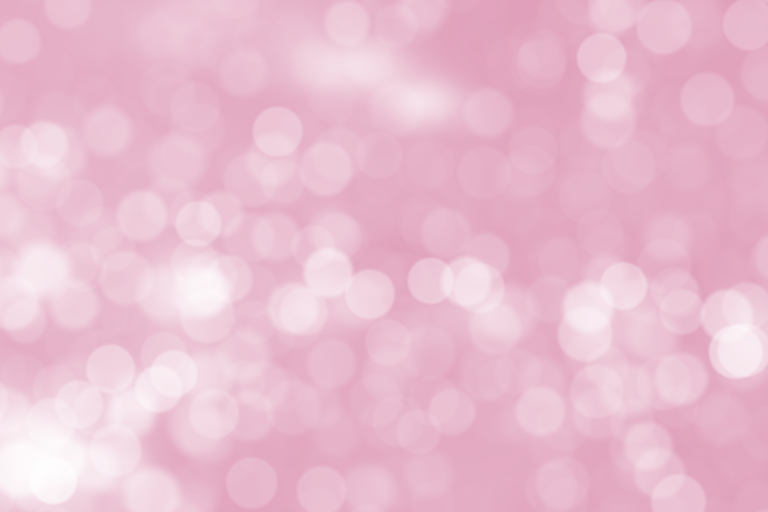
This background is drawn by a Shadertoy shader. Its source:

```glsl
// Soft pink bokeh: a hazy rose backdrop under many translucent discs of light.
// Discs are scattered over a jittered grid; a density field of clustered bands
// sets how bright each one is, and overlaps build up to white.

vec3 hash23(vec2 p) {
    vec3 h = fract(p.xyx * vec3(0.1031, 0.1030, 0.0973));
    h += dot(h, h.yxz + 33.33);
    return fract((h.xxy + h.yzz) * h.zyx);
}

float noise(vec2 p) {
    vec2 i = floor(p), f = fract(p);
    f = f * f * f * (f * (f * 6.0 - 15.0) + 10.0);
    return mix(mix(hash23(i).x, hash23(i + vec2(1, 0)).x, f.x),
               mix(hash23(i + vec2(0, 1)).x, hash23(i + vec2(1, 1)).x, f.x), f.y);
}

// Elliptical Gaussian falloff
float glow(vec2 p, vec2 center, vec2 size) {
    vec2 d = (p - center) / size;
    return exp(-dot(d, d));
}

// How much light gathers around a point
float lightDensity(vec2 p) {
    float patches = smoothstep(0.3, 0.75, noise(p * vec2(4.0, 5.0) + 7.3));
    float clumps = 0.5 + 0.5 * cos(6.2832 * (p.x - 0.07) / 0.28);
    float offset = (p.y - 0.47 + 0.08 * p.x) / 0.10;
    float band = exp(-offset * offset) * (0.25 + 0.65 * clumps);
    float corner = glow(p, vec2(0.06, 0.11), vec2(0.15, 0.13));
    float foot = glow(p, vec2(0.25, 0.07), vec2(0.09, 0.08));
    float rising = glow(p, vec2(0.35, 0.25), vec2(0.16, 0.09));
    float left = glow(p, vec2(0.0, 0.66), vec2(0.18, 0.13));
    float lowRight = glow(p, vec2(1.18, 0.22), vec2(0.24, 0.08));
    float d = 0.06 + 0.14 * patches + band + corner + 0.65 * foot;
    d += 0.7 * rising + 0.55 * left + 0.35 * lowRight;
    return min(d, 1.0);
}

// Smooth out-of-focus backdrop, as an amount of white
float haze(vec2 p) {
    vec2 slanted = vec2(p.x + 0.4 * p.y, p.y - 0.3 * p.x);
    float clouds = 0.65 * noise(slanted * vec2(2.0, 4.5) + 13.1)
                 + 0.35 * noise(slanted * vec2(5.0, 9.0) + 21.7);
    float top = glow(p, vec2(0.68, 0.87), vec2(0.12, 0.06))
              + glow(p, vec2(0.83, 0.80), vec2(0.08, 0.05))
              + 0.5 * glow(p, vec2(0.42, 0.97), vec2(0.25, 0.07));
    float density = lightDensity(p);
    float corner = glow(p, vec2(0.05, 0.12), vec2(0.11, 0.11));
    return 0.22 * clouds + 0.36 * density * density + 0.5 * top + 0.35 * corner
         + 0.08 * (1.0 - smoothstep(0.0, 1.1, p.x)) - 0.05;
}

void mainImage(out vec4 fragColor, in vec2 fragCoord) {
    vec2 p = fragCoord / iResolution.y;
    float pixel = 1.0 / iResolution.y;
    float cellSize = 0.11;
    vec2 homeCell = floor(p / cellSize);
    float veil = 1.0 - clamp(haze(p), 0.0, 0.9);

    // Three discs in each nearby cell; each lets through part of the pink
    for (int i = 0; i < 27; i++) {
        vec2 cell = homeCell + vec2(i % 3 - 1, (i / 3) % 3 - 1);
        vec2 seed = cell + 20.0 + 60.0 * float(i / 9);
        vec3 place = hash23(seed);
        vec2 center = (cell + place.xy) * cellSize;
        float dist = length(p - center);
        if (dist > 0.075) continue;

        vec3 look = hash23(seed + 217.0);
        float radius = mix(0.042, 0.054, look.x);
        float softness = max(mix(0.004, 0.02, look.y * look.y), pixel);
        float disc = 1.0 - smoothstep(radius - softness, radius + softness, dist);
        float strength = lightDensity(center) * (0.15 + 0.55 * look.z * look.z);
        strength += 0.17 * step(0.9, place.z);
        veil *= 1.0 - strength * disc;
    }

    // Deep rose fades to white as the veil thins
    vec3 rose = vec3(0.873, 0.612, 0.72);
    fragColor = vec4(mix(vec3(1.0), rose, veil), 1.0);
}
```
